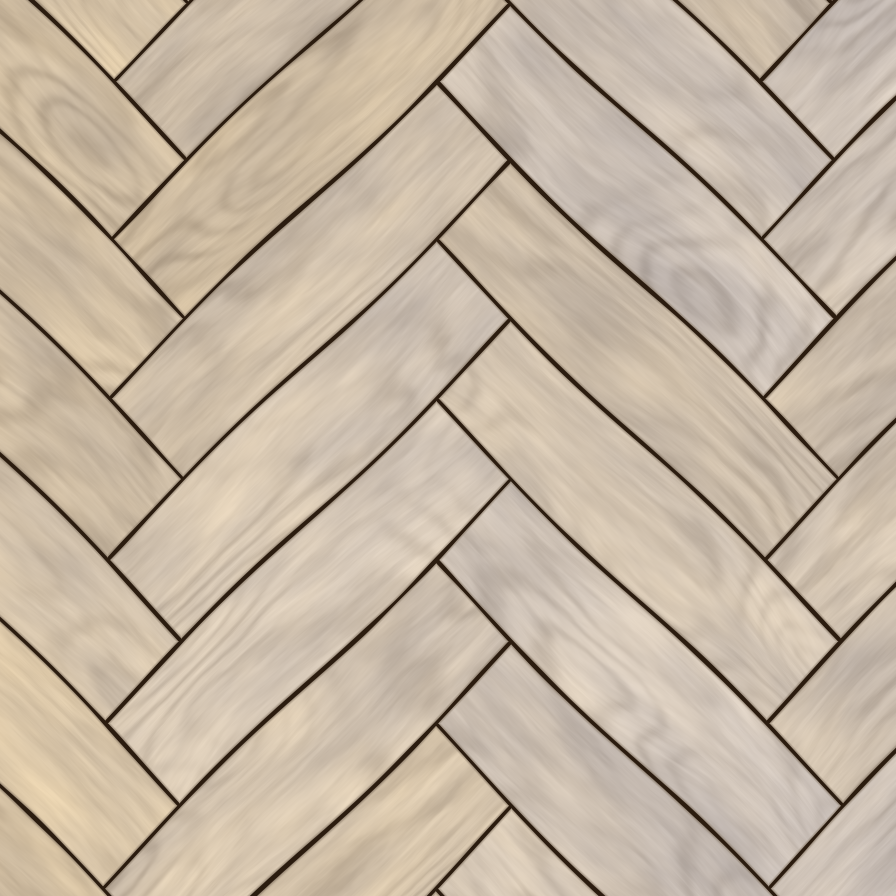
A Shadertoy shader for this texture:

```glsl
// Herringbone floor of pale, limed oak planks with dark gaps, seen at a slight tilt.

#define PLANK_LEN 4.0                    // plank length in plank widths
#define UNIT vec2(0.0901, 0.0874)        // half-diagonal of one lattice cell
#define ORIGIN vec2(0.5286, 0.0911)      // a corner of the middle zigzag, from top left
#define TILT 0.034                       // growth of the planks toward the bottom
#define SQUEEZE 0.069                    // narrows the zigzag seams
#define GAP 0.017                        // half width of the gaps
#define RINGS 5.0                        // growth rings per grain swell
#define WOOD_DARK vec3(0.67, 0.61, 0.54)
#define WOOD_LIGHT vec3(0.92, 0.86, 0.78)
#define GAP_COLOR vec3(0.17, 0.11, 0.06)
#define GAP_STAIN vec3(0.51, 0.45, 0.38)

const float PI = 3.14159;

float hash(vec2 p) {
    vec3 q = fract(p.xyx * 0.1031);
    q += dot(q, q.yzx + 33.33);
    return fract((q.x + q.y) * q.z);
}

float noise(vec2 p) {
    vec2 i = floor(p), f = fract(p);
    f = f * f * (3.0 - 2.0 * f);
    return mix(mix(hash(i), hash(i + vec2(1, 0)), f.x),
               mix(hash(i + vec2(0, 1)), hash(i + vec2(1, 1)), f.x), f.y);
}

float fbm(vec2 p) {
    float sum = 0.0, amp = 0.5;
    for (int n = 0; n < 4; n++) {
        sum += amp * noise(p);
        p = p * 2.03 + 17.7;
        amp *= 0.5;
    }
    return sum / 0.9375;
}

// Canvas position (y down) to the square lattice whose cells are one plank wide
vec2 toLattice(vec2 pos) {
    vec2 d = pos - ORIGIN;
    d /= UNIT * (1.0 + TILT * d.y);
    d.x += SQUEEZE * sin(d.x * PI / 2.0) + 0.5;
    return vec2(d.x - d.y, d.x + d.y) * 0.5;
}

// Returns (along, across) within the plank; id tells the planks apart
vec2 herringbone(vec2 p, out vec2 id) {
    vec2 cell = floor(p), f = p - cell;
    float k = mod(cell.x + cell.y, 2.0 * PLANK_LEN);
    if (k < PLANK_LEN) {
        id = cell - vec2(0.0, k);
        return vec2(k + f.y, f.x);
    }
    k -= PLANK_LEN;
    id = cell - vec2(k, 0.0) + 57.0;
    return vec2(k + f.x, f.y);
}

vec3 wood(vec2 q, vec2 id, vec2 pos) {
    float tint = hash(id + 3.1);
    float figure = hash(id + 9.7);
    vec2 seed = 80.0 * vec2(hash(id + 21.0), hash(id + 43.0));

    // Long arches: contour lines of a stretched swell
    float swell = noise(vec2(q.x * 0.65, q.y * 1.9) + seed);
    swell += 0.12 * fbm(vec2(q.x * 2.0, q.y * 5.0) + seed);
    float phase = swell * RINGS + q.y * mix(1.0, 3.0, figure);
    float ring = pow(0.5 + 0.5 * sin(2.0 * PI * phase), 2.0);
    float strength = smoothstep(0.2, 0.75, noise(q * vec2(0.8, 2.0) + seed.yx));

    // Fine fibres and cloudy limewash
    float fibre = fbm(vec2(q.x * 2.5, q.y * 26.0 + swell * 6.0) + seed) - 0.5;
    float cloud = fbm(vec2(q.x * 0.9, q.y * 2.2) + seed.yx + 11.0) - 0.5;

    float tone = 0.58 + 0.20 * (tint - 0.5) + 0.65 * cloud + 0.38 * fibre;
    tone -= mix(0.08, 0.30, strength) * (ring - 0.25);
    vec3 col = mix(WOOD_DARK, WOOD_LIGHT, clamp(tone, 0.0, 1.0));

    // Honey toward the left, grey toward the right, uneven in every plank
    float warmth = 0.5 - pos.x + 0.9 * (figure - 0.5) + 1.2 * cloud;
    return col * (1.0 + warmth * vec3(0.025, 0.0, -0.07));
}

void mainImage(out vec4 fragColor, in vec2 fragCoord) {
    vec2 pos = fragCoord / iResolution.xy;
    pos.y = 1.0 - pos.y;

    vec2 id;
    vec2 p = toLattice(pos);
    vec2 q = herringbone(p, id);
    vec3 col = wood(q, id, pos);

    // Gaps of slightly uneven width with a stained rim
    vec2 toEdge = min(q, vec2(PLANK_LEN, 1.0) - q);
    float edge = min(toEdge.x, toEdge.y);
    float pixel = 1.0 / (length(UNIT) * min(iResolution.x, iResolution.y));
    float width = GAP * mix(0.7, 1.25, noise(p * 2.3 + 40.0));
    float stain = 1.0 - smoothstep(width, width + 0.025, edge);
    float gap = 1.0 - smoothstep(width - 0.6 * pixel, width + 0.6 * pixel, edge);
    col = mix(col, GAP_STAIN, 0.6 * stain);
    col = mix(col, GAP_COLOR, gap);

    fragColor = vec4(col, 1.0);
}
```
